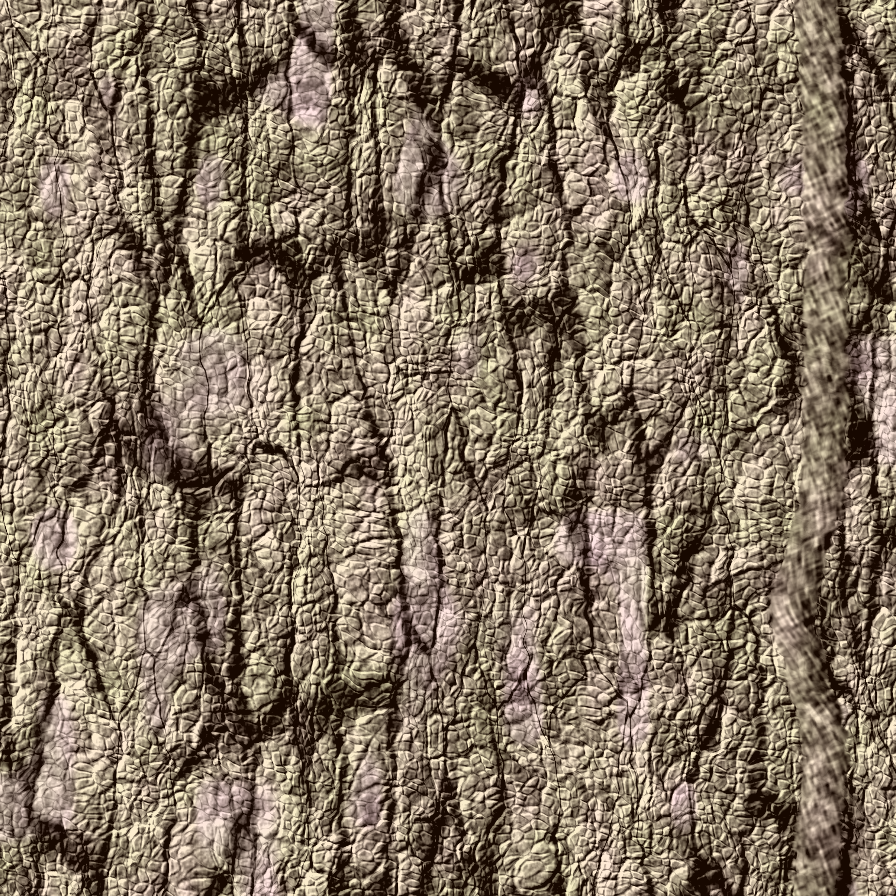
A WebGL 1 fragment shader for this texture:

```glsl
precision highp float;
// Weathered tree bark with a hairy vine climbing the right side.
// Three sizes of blocky cells (ridges, plates, flakes) plus fibrous noise
// form a height field, lit from the upper left and coloured by tone.
uniform vec2 u_resolution;

vec3 hash3(vec2 p) {
  vec3 q = fract(p.xyx * vec3(0.1031, 0.1030, 0.0973));
  q += dot(q, q.yxz + 33.33);
  return fract((q.xxy + q.yzz) * q.zyx);
}

float noise(vec2 p) {
  vec2 i = floor(p), f = fract(p);
  f = f * f * (3.0 - 2.0 * f);
  return mix(mix(hash3(i).x, hash3(i + vec2(1, 0)).x, f.x),
             mix(hash3(i + vec2(0, 1)).x, hash3(i + vec2(1, 1)).x, f.x), f.y);
}

float fbm(vec2 p) {
  float sum = 0.0, amp = 0.55;
  for (int i = 0; i < 3; i++) {
    sum += amp * noise(p);
    p = p * 2.03 + 17.3;
    amp *= 0.52;
  }
  return sum;
}

// Blocky cells: x = distance to the border, y = random value of the cell.
vec2 cells(vec2 p) {
  vec2 base = floor(p), f = fract(p);
  float nearest = 9.0, second = 9.0, id = 0.0;
  for (int j = -1; j <= 1; j++) {
    for (int i = -1; i <= 1; i++) {
      vec2 o = vec2(i, j);
      vec3 h = hash3(base + o);
      vec2 r = abs(o + 0.05 + 0.9 * h.xy - f);
      float d = max(r.x, r.y) + 0.35 * min(r.x, r.y);
      if (d < nearest) {
        second = nearest;
        nearest = d;
        id = h.z;
      } else {
        second = min(second, d);
      }
    }
  }
  return vec2(second - nearest, id);
}

// Bark surface: x = height, y = tone before lighting.
vec2 bark(vec2 p) {
  vec2 w = p;
  w += 0.028 * (vec2(noise(p * vec2(16, 9)), noise(p * vec2(14, 11) + 40.0)) - 0.5);
  w += 0.008 * (vec2(noise(p * 60.0), noise(p * 60.0 + 9.0)) - 0.5);
  vec2 ridge = cells(w * vec2(18, 4.2));
  vec2 plate = cells(w * vec2(40, 25) + 5.0);
  vec2 flake = cells(w * vec2(92, 98) + 31.0);
  float grain = fbm(p * vec2(150, 135));
  float fibre = noise(w * vec2(230, 38));

  // Fissures open and close along their length.
  float gap = mix(0.03, 0.24, smoothstep(0.3, 0.72, noise(p * vec2(12, 5) + 7.0)));
  float fissure = 1.0 - smoothstep(gap * 0.2, gap, ridge.x);
  float crack = 1.0 - smoothstep(0.0, 0.16, plate.x);
  crack *= smoothstep(0.2, 0.7, noise(p * 27.0 + 3.0));
  float chip = 1.0 - smoothstep(0.0, 0.2, flake.x);

  float height = 1.5 * smoothstep(0.0, 0.6, ridge.x);
  height += (0.4 + 0.8 * plate.y) * smoothstep(0.0, 0.3, plate.x);
  height += (0.25 + 0.6 * flake.y) * smoothstep(0.0, 0.35, flake.x);
  height += 0.9 * grain + 0.25 * fibre;

  float tone = 0.64 + 0.2 * (plate.y - 0.5) + 0.12 * (flake.y - 0.5);
  tone += 0.55 * (grain - 0.5) + 0.16 * (fibre - 0.5);
  tone += 0.3 * (fbm(p * vec2(9, 4)) - 0.5);
  tone -= 0.46 * fissure + 0.24 * crack + 0.1 * chip;
  return vec2(height, tone);
}

float vineCentre(float y) {
  float bend = (y - 0.32) / 0.1;
  return 0.924 - 0.038 * exp(-bend * bend) - 0.012 * smoothstep(0.8, 1.0, y)
       - 0.014 * (1.0 - smoothstep(0.0, 0.2, y)) + 0.006 * (noise(vec2(y * 22.0, 2.0)) - 0.5);
}

void main() {
  vec2 p = gl_FragCoord.xy / u_resolution;

  // Relief: height compared with a point slightly nearer the light.
  vec2 here = bark(p);
  float relief = here.x - bark(p + 0.0028 * vec2(-0.65, 0.76)).x;
  float patchMask = smoothstep(0.7, 0.83, noise(p * vec2(17, 10) + 21.0));
  float tone = here.y + 0.5 * clamp(relief, -0.9, 0.8) * (1.0 - 0.5 * patchMask);
  tone += 0.08 * patchMask;

  // Cast shadow and stray rootlets beside the vine.
  float side = p.x - vineCentre(p.y);
  float reach = 0.038 + 0.024 * noise(vec2(p.y * 16.0, 8.0));
  float shadow = smoothstep(0.015, 0.026, side) * (1.0 - smoothstep(reach - 0.012, reach, side));
  tone -= 0.42 * shadow * smoothstep(0.15, 0.55, noise(vec2(p.y * 11.0, 4.0)));
  float strand = noise(vec2(side * 35.0, (p.y + 0.5 * side) * 120.0 + 3.0 * noise(p * 40.0)));
  float rootlet = 1.0 - smoothstep(0.03, 0.16, abs(strand - 0.5));
  rootlet *= smoothstep(0.012, 0.02, side) * (1.0 - smoothstep(0.035, 0.06, side));
  tone = mix(tone, 0.6, 0.6 * rootlet * smoothstep(0.35, 0.6, noise(p * 30.0 + 6.0)));

  // Matted vine stem, rounded and covered in short hairs.
  float halfWidth = 0.026 + 0.009 * (noise(p * vec2(70, 110)) - 0.5);
  float stem = 1.0 - smoothstep(halfWidth - 0.004, halfWidth + 0.002, abs(side));
  vec2 lay = vec2(side + 0.4 * p.y, p.y - 0.5 * side);
  float hair = 0.55 * noise(lay * vec2(260, 75)) + 0.45 * noise(lay.yx * vec2(230, 90) + 13.0);
  float stemTone = 0.54 + 1.0 * (hair - 0.5) + 0.4 * (fbm(p * 85.0) - 0.5);
  stemTone -= 5.0 * side + 0.15 * smoothstep(0.01, 0.026, side);
  tone = mix(tone, stemTone, 0.88 * stem);

  // Warm tan ramp with olive lichen and rosy bare patches.
  tone = clamp(tone, 0.09, 0.99);
  vec3 color = tone * vec3(1.0, 1.0, 0.9) - vec3(0.0, 0.06, 0.085);
  float hue = fbm(p * vec2(24, 17) + 50.0) - 0.5;
  color += tone * hue * vec3(-0.07, 0.03, -0.12);
  color += patchMask * (1.0 - stem) * tone * vec3(0.01, -0.02, 0.06);
  gl_FragColor = vec4(clamp(color, 0.0, 1.0), 1.0);
}
```
